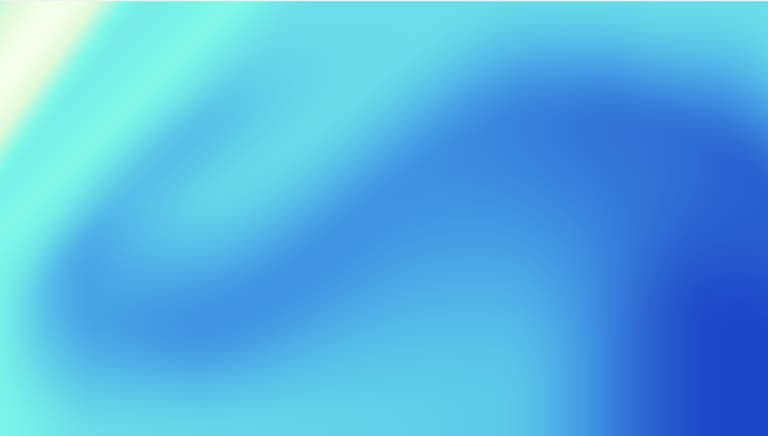
Write a Shadertoy shader that draws this background.

```glsl
const float ASPECT = 1.766;
const float TOP_LEVEL = 4.2;        // open water above the wave
const float STREAK_LEVEL = 4.75;    // plateau left of the bright streak
const float STREAK_GAIN = 0.3;
const float CREAM_LEVEL = 6.9;
const float EDGE_LEVEL = 5.0;       // glow along the left side
const float TROUGH_DEPTH = 0.9;
const vec3 RULE_COLOR = vec3(0.94, 0.95, 0.95);
const vec3 PALETTE[8] = vec3[8](
    vec3(0.11, 0.27, 0.78), vec3(0.17, 0.40, 0.82),
    vec3(0.24, 0.56, 0.88), vec3(0.32, 0.71, 0.91),
    vec3(0.39, 0.84, 0.91), vec3(0.49, 0.97, 0.91),
    vec3(0.88, 0.98, 0.85), vec3(0.97, 1.00, 0.93));

float bell(float x, float width) {
    x /= width;
    return exp(-x * x);
}

// Smooth blend through the palette, one entry per unit of level
vec3 ramp(float level) {
    vec3 color = PALETTE[0];
    for (int i = 1; i < 8; i++)
        color = mix(color, PALETTE[i], clamp(level - float(i - 1), 0.0, 1.0));
    return color;
}

// Height of the dark crest
float crestHeight(float x) {
    float fall = max(x - 1.33, 0.0);
    return 0.255 + 0.46 * smoothstep(0.413, 1.24, x) - 0.905 * fall * fall;
}

// Dark crest with soft slopes on both sides
float waveLevel(vec2 p) {
    float rise = smoothstep(0.413, 1.24, p.x);
    float deepSide = smoothstep(1.124, 1.63, p.x);
    float farSide = smoothstep(1.47, 1.766, p.x);
    float crest = 2.9 - 0.8 * smoothstep(0.05, 0.5, p.x)
                - 0.8 * smoothstep(0.87, 1.51, p.x) - 0.5 * farSide;
    float deep = 0.4 + 0.9 * smoothstep(0.24, 0.73, p.y) - 0.5 * farSide;
    float below = mix(4.35 - 0.61 * p.x, deep, deepSide);
    float widthAbove = 0.32 + 0.1 * farSide;
    float widthBelow = mix(0.264, 0.665, rise) - 0.275 * deepSide;

    float d = p.y - crestHeight(p.x);
    return d > 0.0 ? mix(crest, TOP_LEVEL, smoothstep(0.0, widthAbove, d))
                   : mix(crest, below, smoothstep(0.0, widthBelow, -d));
}

// Diagonal trough, streak and cream light in the upper left
float addLight(float level, vec2 p) {
    float across = p.x - p.y + 0.461;
    level -= TROUGH_DEPTH * bell(across - 0.206, 0.15)
           * (1.0 - smoothstep(0.656, 0.954, p.y));
    level = mix(EDGE_LEVEL, level, smoothstep(-0.046, 0.23, p.x));

    float streak = STREAK_LEVEL + STREAK_GAIN * bell(across, 0.08);
    level = mix(streak, level, smoothstep(0.0, 0.218, across));

    float corner = p.x + 0.74 * (1.0 - p.y);
    level = mix(CREAM_LEVEL, level, smoothstep(0.14, 0.335, corner));
    return level - 1.1 * (1.0 - smoothstep(0.0, 0.14, corner));
}

void mainImage(out vec4 fragColor, in vec2 fragCoord) {
    vec2 p = fragCoord / iResolution.xy * vec2(ASPECT, 1.0);
    vec3 color = ramp(addLight(waveLevel(p), p));

    // Pale hairline along the top
    float pixel = 1.0 / iResolution.y;
    float rule = smoothstep(-0.5 * pixel, 0.5 * pixel, p.y - 0.997);
    fragColor = vec4(mix(color, RULE_COLOR, rule), 1.0);
}
```
